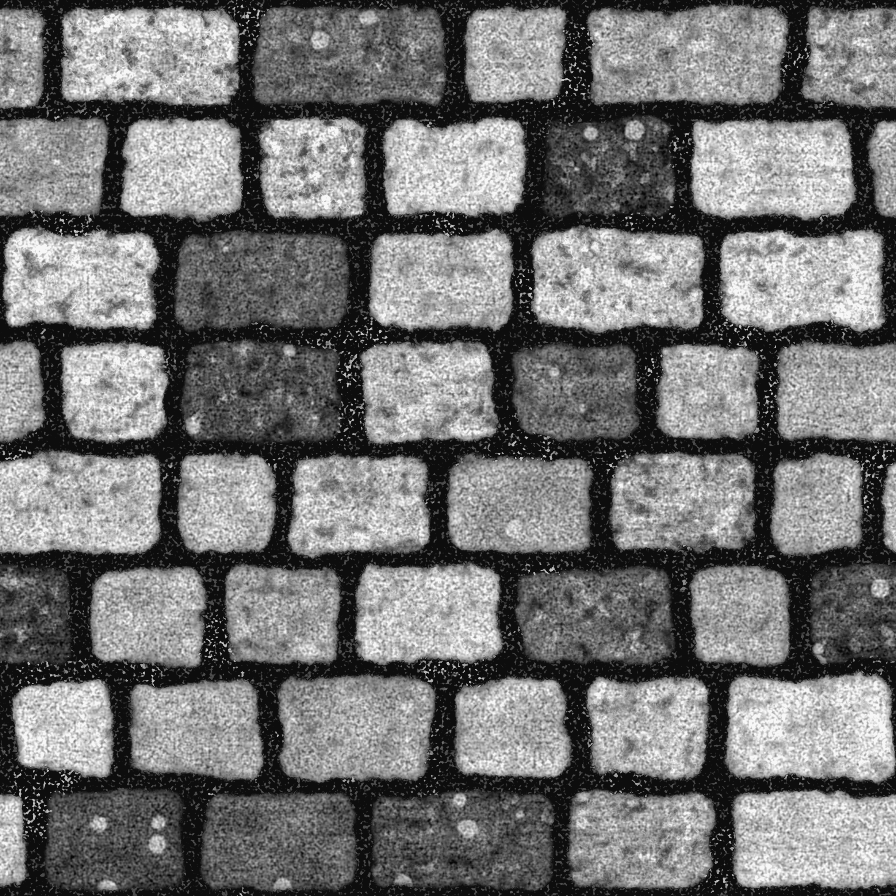
Write a WebGL 2 fragment shader that draws this texture.

```glsl
#version 300 es
precision highp float;
// Weathered grey cobblestones in eight staggered courses with dark, gritty joints.

uniform vec2 u_resolution;
out vec4 fragColor;

// Courses from bottom to top: first joint position, stones per course.
const vec2 COURSES[8] = vec2[8](
    vec2(0.023, 5), vec2(-0.014, 6), vec2(0.066, 6), vec2(0.0, 6),
    vec2(0.046, 6), vec2(0.013, 5), vec2(0.112, 6), vec2(0.074, 5));

vec2 hash2(vec2 p) {
    vec3 q = fract(p.xyx * vec3(0.1031, 0.1030, 0.0973));
    q += dot(q, q.yzx + 33.33);
    return fract((q.xx + q.yz) * q.zy);
}

vec2 wrapCell(vec2 cell, vec2 period) {
    return floor(mod(cell + 0.5, period));
}

float corner(vec2 cell, vec2 f, vec2 offset, vec2 period) {
    vec2 gradient = hash2(wrapCell(cell + offset, period) + period) * 2.0 - 1.0;
    return dot(gradient, f - offset);
}

// Gradient noise that tiles over the canvas.
float noise(vec2 uv, vec2 period) {
    vec2 p = uv * period, i = floor(p), f = p - i;
    vec2 w = f * f * f * (f * (f * 6.0 - 15.0) + 10.0);
    return mix(mix(corner(i, f, vec2(0, 0), period), corner(i, f, vec2(1, 0), period), w.x),
               mix(corner(i, f, vec2(0, 1), period), corner(i, f, vec2(1, 1), period), w.x), w.y);
}

float fbm(vec2 uv, vec2 period) {
    float sum = 0.0, amplitude = 1.0;
    for (int i = 0; i < 4; i++) {
        sum += amplitude * noise(uv, period);
        period *= 2.0;
        amplitude *= 0.6;
    }
    return sum;
}

float jointAt(float k, float row, float count) {
    return k + 0.36 * (hash2(vec2(floor(mod(k + 0.5, count)), row) + 17.0).x - 0.5);
}

float roundedBox(vec2 p, vec2 halfSize, float radius) {
    vec2 q = abs(p) - halfSize + radius;
    return length(max(q, 0.0)) + min(max(q.x, q.y), 0.0) - radius;
}

// Distance to the nearest stone edge; id receives its cell.
float stone(vec2 p, out vec2 id) {
    float course = floor(p.y * 8.0);
    float row = floor(mod(course + 0.5, 8.0));
    float start = COURSES[int(row)].x, count = COURSES[int(row)].y;
    float x = (p.x - start) * count, k = floor(x);
    if (x < jointAt(k, row, count)) k -= 1.0;
    else if (x >= jointAt(k + 1.0, row, count)) k += 1.0;
    float left = jointAt(k, row, count), right = jointAt(k + 1.0, row, count);
    id = vec2(floor(mod(k + 0.5, count)), row);
    vec2 centre = vec2(0.5 * (left + right), course + 0.5) / vec2(count, 8.0);
    vec2 halfSize = 0.5 * vec2((right - left) / count, 0.125);
    vec2 gap = vec2(0.008, 0.0055) + 0.004 * hash2(id + 71.0);
    vec2 fromCentre = vec2(x / count, p.y) - centre;
    return roundedBox(fromCentre, halfSize - gap, 0.02);
}

// Scattered round lichen spots.
float lichen(vec2 uv) {
    vec2 p = uv * 30.0, cell = floor(p);
    float cover = 0.0;
    for (int y = -1; y <= 1; y++)
    for (int x = -1; x <= 1; x++) {
        vec2 c = cell + vec2(x, y), h = hash2(wrapCell(c, vec2(30)) + 5.0);
        float radius = 0.32 * smoothstep(0.8, 1.0, h.y);
        float d = length(p - c - 0.2 - 0.6 * hash2(wrapCell(c, vec2(30)) + 43.0));
        cover = max(cover, step(0.8, h.y) * (1.0 - smoothstep(radius - 0.06, radius + 0.06, d)));
    }
    return cover;
}

void main() {
    vec2 uv = gl_FragCoord.xy / u_resolution;
    float aa = 1.0 / min(u_resolution.x, u_resolution.y);

    // Wobbly outlines, chipped edges and patches of overgrowth
    vec2 bend = vec2(noise(uv, vec2(11)), noise(uv, vec2(13)));
    vec2 ripple = vec2(fbm(uv, vec2(37)), fbm(uv, vec2(41)));
    vec2 id;
    float d = stone(uv + 0.012 * bend + 0.005 * ripple, id);
    float growth = smoothstep(0.1, 0.45, fbm(uv, vec2(9)));
    float grain = noise(uv, vec2(331)) + 0.8 * noise(uv, vec2(197));
    float blotch = fbm(uv, vec2(45));
    d += 0.004 * growth + 0.004 * grain + 0.004 * max(blotch, 0.0);

    // Stone surface: base tone, strata, pits and pale crust
    vec2 kind = hash2(id + 29.0), wear = hash2(id + 83.0);
    float tone = kind.x < 0.25 ? mix(0.27, 0.43, kind.y) : mix(0.62, 0.84, kind.y);
    tone += 0.18 * wear.y * fbm(uv + 0.004 * bend, vec2(12, 90));
    tone += 0.16 * fbm(uv, vec2(19));
    float pits = smoothstep(0.06, 0.5, blotch + 0.5 * grain);
    tone -= (0.12 + 0.5 * wear.x) * tone * pits;
    tone += 0.25 * wear.x * smoothstep(0.1, 0.5, fbm(uv, vec2(53)));
    tone += 0.5 * grain * (0.55 + 0.5 * tone);
    tone = mix(tone, 0.84 + 0.4 * grain, 0.75 * lichen(uv + 0.003 * ripple));
    tone *= mix(1.0, 0.72, smoothstep(-0.01, 0.0, d));

    // Joints: black soil with grit and small debris
    float grit = smoothstep(0.08, 0.5, grain + 0.35 * blotch);
    float soil = 0.05 + grit * (0.25 + 0.45 * growth);

    float shade = mix(tone, soil, smoothstep(-aa - 0.002, aa, d));
    fragColor = vec4(vec3(clamp(shade, 0.03, 0.97)), 1.0);
}
```
